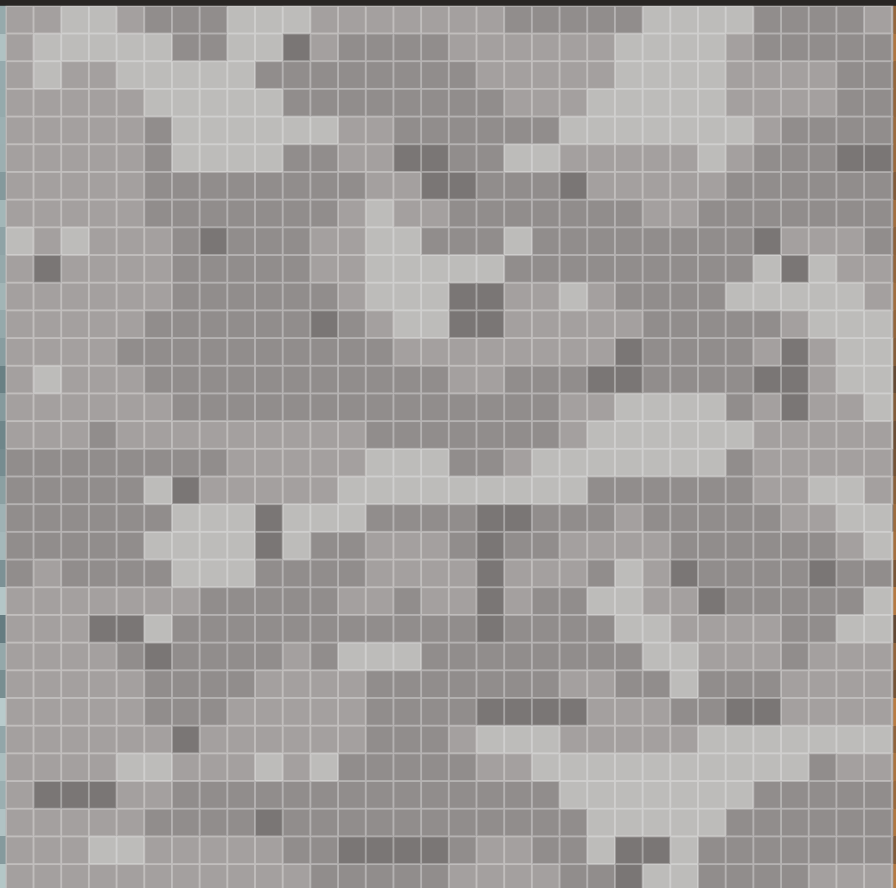
A WebGL 1 fragment shader for this texture:

```glsl
precision highp float;
// Blocky grey camouflage on a fine pale grid, with thin framing strips.
uniform vec2 u_resolution;

float hash(vec2 p) {
  vec3 q = fract(p.xyx * 0.1031);
  q += dot(q, q.yzx + 33.33);
  return fract((q.x + q.y) * q.z);
}

float cornerSlope(vec2 corner, vec2 offset) {
  float angle = 6.2832 * hash(corner);
  return dot(vec2(cos(angle), sin(angle)), offset);
}

float gradientNoise(vec2 p) {
  vec2 i = floor(p), f = fract(p);
  vec2 w = f * f * f * (f * (f * 6.0 - 15.0) + 10.0);
  vec2 e = vec2(1.0, 0.0);
  float low = mix(cornerSlope(i, f), cornerSlope(i + e, f - e), w.x);
  float high = mix(cornerSlope(i + e.yx, f - e.yx), cornerSlope(i + 1.0, f - 1.0), w.x);
  return mix(low, high, w.y);
}

// One flat tone per cell: wide patches, pale bands, then small dark flecks
vec3 cellColor(vec2 cell) {
  float bend = gradientNoise(cell * vec2(0.14, 0.09) + 71.3);
  vec2 bent = cell + vec2(0.0, 5.0 * bend);
  float ragged = 0.12 * gradientNoise(cell * 0.63 + 19.7);
  float patches = gradientNoise(bent * vec2(0.137, 0.27) + 43.4) + ragged;
  float bands = gradientNoise(bent * vec2(0.123, 0.29) + 127.6) + ragged;
  float flecks = gradientNoise(cell * vec2(0.37, 0.41) + 211.2);

  vec3 color = patches > 0.02 ? vec3(0.645, 0.628, 0.622) : vec3(0.568, 0.553, 0.549);
  if (bands > 0.17) color = vec3(0.742, 0.737, 0.730);
  if (flecks > 0.36) color = vec3(0.478, 0.462, 0.457);
  return color;
}

void main() {
  float pixel = 1.0 / u_resolution.x;
  vec2 pos = vec2(gl_FragCoord.x, u_resolution.y - gl_FragCoord.y) * pixel;
  float pitch = 0.0309;
  vec2 grid = (pos - 0.0065) / pitch;

  // Cells, blended over one pixel where they meet
  vec2 shifted = grid - 0.5;
  vec2 cell = floor(shifted);
  vec2 blend = clamp((fract(shifted) - 0.5) * pitch / pixel + 0.5, 0.0, 1.0);
  vec3 upper = mix(cellColor(cell), cellColor(cell + vec2(1.0, 0.0)), blend.x);
  vec3 lower = mix(cellColor(cell + vec2(0.0, 1.0)), cellColor(cell + 1.0), blend.x);
  vec3 color = mix(upper, lower, blend.y);

  // Translucent grid lines
  vec2 edge = abs(fract(shifted) - 0.5) * pitch;
  vec2 line = clamp((0.00105 - edge) / pixel + 0.5, 0.0, 1.0);
  color = mix(color, vec3(0.92), 0.4 * max(line.x, line.y));

  // Blue-grey left strip, brown right strip and dark top strip
  float shade = hash(vec2(floor(grid.y), 7.0));
  vec3 leftColor = mix(vec3(0.38, 0.47, 0.49), vec3(0.74, 0.81, 0.81), shade);
  vec3 rightColor = mix(vec3(0.36, 0.27, 0.20), vec3(0.74, 0.50, 0.27), shade);
  color = mix(color, leftColor, clamp((0.0062 - pos.x) / pixel + 0.5, 0.0, 1.0));
  color = mix(color, rightColor, clamp((pos.x - 0.997) / pixel + 0.5, 0.0, 1.0));
  color = mix(color, vec3(0.16, 0.15, 0.14), clamp((0.0064 - pos.y) / pixel + 0.5, 0.0, 1.0));

  gl_FragColor = vec4(color, 1.0);
}
```
